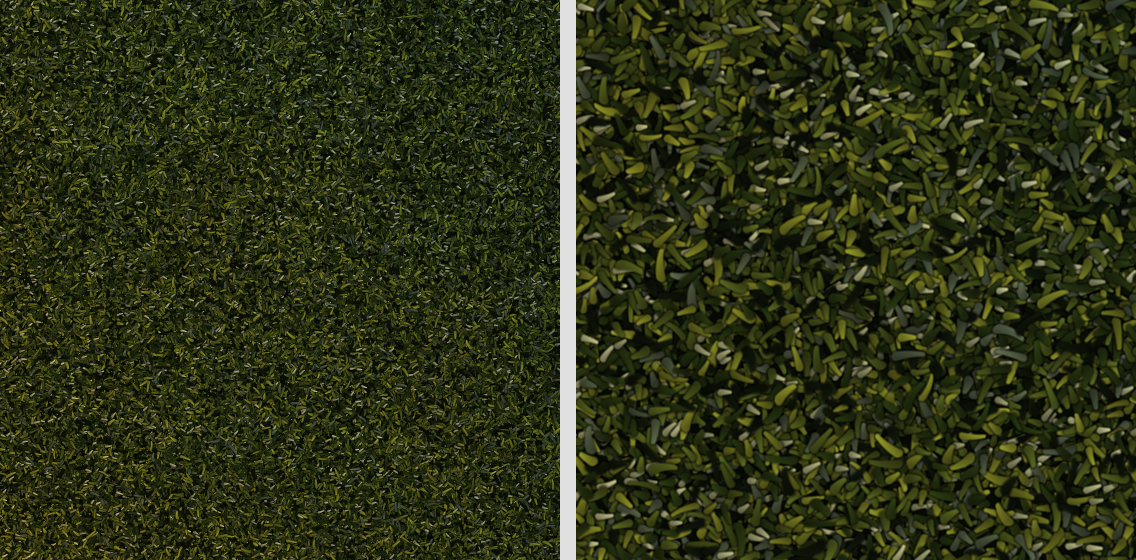
Left, the full canvas; right, a detail of the centre.
Write a Shadertoy shader that draws this texture.

```glsl
// Dense short turf seen from above: layered blades, pale clippings and dark gaps.
#define GRID 75.0
#define LAYERS 9
#define SOFTNESS 0.0009
#define SHADE 0.48
#define TINT 0.14
#define GAP_COLOR vec3(0.045, 0.065, 0.028)
#define DEEP_COLOR vec3(0.12, 0.165, 0.05)
#define LEAF_COLOR vec3(0.24, 0.28, 0.085)
#define OLIVE_COLOR vec3(0.39, 0.41, 0.11)
#define GREY_COLOR vec3(0.25, 0.285, 0.21)
#define PALE_COLOR vec3(0.54, 0.55, 0.40)

// Hash without sine: three values in 0..1
vec3 hash3(vec3 p) {
    p = fract(p * vec3(0.1031, 0.1030, 0.0973));
    p += dot(p, p.yxz + 33.33);
    return fract((p.xxy + p.yxx) * p.zyx);
}

float valueNoise(vec2 p) {
    vec2 i = floor(p), f = fract(p);
    f = f * f * (3.0 - 2.0 * f);
    float a = hash3(vec3(i, 71.0)).x;
    float b = hash3(vec3(i + vec2(1, 0), 71.0)).x;
    float c = hash3(vec3(i + vec2(0, 1), 71.0)).x;
    float d = hash3(vec3(i + vec2(1, 1), 71.0)).x;
    return mix(mix(a, b, f.x), mix(c, d, f.x), f.y);
}

// Tapered blade along x: distance, and position from root to tip
vec2 blade(vec2 p, float halfLength, float halfWidth) {
    float along = clamp(p.x / halfLength, -1.0, 1.0) * 0.5 + 0.5;
    float d = length(vec2(p.x - clamp(p.x, -halfLength, halfLength), p.y));
    return vec2(d - halfWidth * mix(1.0, 0.5, along), along);
}

vec3 bladeColor(float kind) {
    if (kind < 0.13) return GAP_COLOR;
    if (kind < 0.37) return DEEP_COLOR;
    if (kind < 0.64) return LEAF_COLOR;
    if (kind < 0.83) return OLIVE_COLOR;
    if (kind < 0.91) return GREY_COLOR;
    return PALE_COLOR;
}

// Paint one layer of scattered blades over the colour below
vec3 paintLayer(vec3 color, vec2 uv, float layer, float edge) {
    vec2 p = uv * GRID + hash3(vec3(layer, 5.0, 9.0)).xy * 40.0;
    vec2 cell = floor(p);
    for (int y = -1; y <= 1; y++)
    for (int x = -1; x <= 1; x++) {
        vec2 id = cell + vec2(x, y);
        vec3 place = hash3(vec3(id, layer * 7.0 + 3.0));
        vec3 look = hash3(vec3(id.yx + 19.0, layer * 11.0 + 8.0));
        float size = hash3(vec3(id + 53.0, layer * 5.0 + 2.0)).x;
        bool pale = look.x > 0.91;

        // Clippings are short and lie flat; blades point anywhere
        float angle = pale ? (place.z - 0.4) * 1.7 : place.z * 6.2832;
        float halfLength = pale ? mix(0.15, 0.36, size) : mix(0.22, 0.62, size * size);
        float halfWidth = pale ? 0.15 : mix(0.14, 0.23, look.z);

        vec2 q = p - id - place.xy;
        float c = cos(angle), s = sin(angle);
        q = vec2(c * q.x + s * q.y, c * q.y - s * q.x);
        q.y += (look.z - 0.5) * q.x * q.x * 0.6;
        vec2 shape = blade(q, halfLength, halfWidth);

        // Soft contact shadow, then the lit blade
        color *= 1.0 - SHADE * (1.0 - smoothstep(0.0, 0.15, shape.x));
        float tone = mix(0.82, 1.22, look.y) * mix(0.82, 1.16, shape.y);
        tone *= 1.0 + 0.12 * clamp(q.y / halfWidth, -1.0, 1.0);
        float cover = 1.0 - smoothstep(-edge, edge, shape.x);
        color = mix(color, bladeColor(look.x) * tone, cover);
    }
    return color;
}

void mainImage(out vec4 fragColor, in vec2 fragCoord) {
    vec2 uv = fragCoord / iResolution.y;
    float edge = max(SOFTNESS, 0.7 / iResolution.y) * GRID;

    vec3 color = GAP_COLOR * 0.6;
    for (int i = 0; i < LAYERS; i++)
        color = paintLayer(color, uv, float(i), edge);

    // Broad drift: warmer and lighter to the lower left, cooler to the upper right
    float patches = valueNoise(uv * 5.0) - 0.5;
    float warmth = clamp(1.0 - uv.x - uv.y + patches * 0.7, -1.0, 1.0);
    color *= 1.0 + TINT * warmth * vec3(1.0, 0.2, -0.8);
    color *= 1.0 + 0.10 * (0.5 - uv.x) + 0.14 * (valueNoise(uv * 9.0 + 31.0) - 0.5);

    fragColor = vec4(color, 1.0);
}
```
